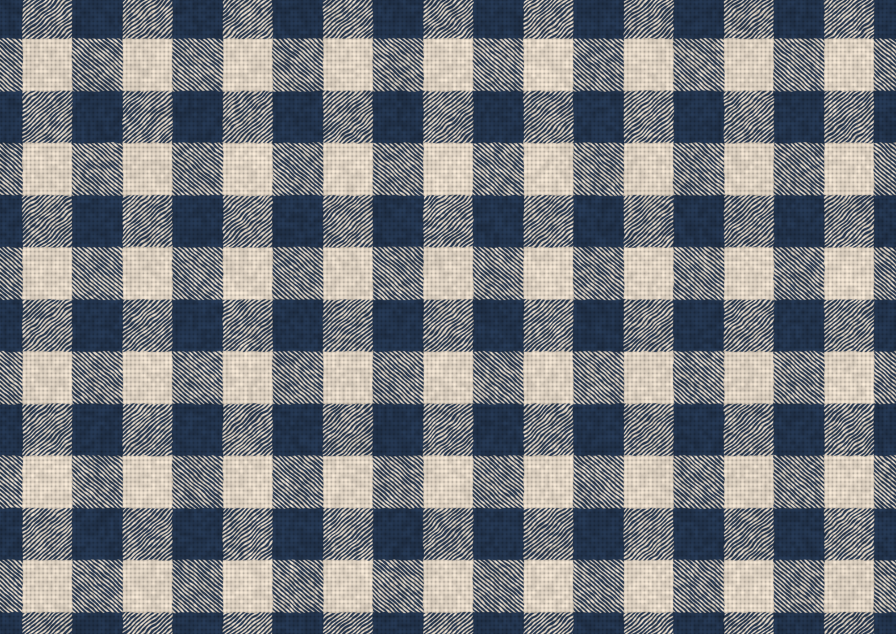
Write a Shadertoy shader that draws this texture.

```glsl
// Woven gingham cloth: navy and cream checks with twill-shaded half tones.

#define REPEATS vec2(8.94, 6.08)    // checks across and down the canvas
#define SHIFT vec2(0.278, 0.292)    // position within a check at the lower left
#define DARK_HALF vec2(0.252, 0.248) // half width of the dark stripes
#define THREADS 24.0                // threads per check
#define TWILL vec2(20.0, 24.0)      // diagonal ribs per check
#define EDGE_WOBBLE 0.014           // raggedness of the stripe edges
#define GRAIN 0.13                  // brightness change from thread to thread
#define SAMPLES 4                   // antialiasing samples per side
#define NAVY vec3(0.135, 0.205, 0.305)
#define CREAM vec3(0.895, 0.845, 0.780)

const float PI = 3.14159;

float hash(vec2 p) {
    vec3 q = fract(vec3(p.xyx) * 0.1031);
    q += dot(q, q.yzx + 33.33);
    return fract((q.x + q.y) * q.z);
}

float noise(vec2 p) {
    vec2 cell = floor(p);
    vec2 f = fract(p);
    f = f * f * (3.0 - 2.0 * f);
    float low = mix(hash(cell), hash(cell + vec2(1.0, 0.0)), f.x);
    float high = mix(hash(cell + vec2(0.0, 1.0)), hash(cell + 1.0), f.x);
    return mix(low, high, f.y);
}

// Cream share in a half-tone cell: uneven diagonal ribs broken into stitches
float twill(vec2 check, vec2 thread, float slant, float roughness) {
    float phase = 2.0 * PI * dot(check, TWILL * vec2(slant, 1.0));
    phase += roughness * (noise(thread * 0.45 + 17.0) - 0.5);
    float stitch = noise(thread * vec2(0.9, 1.1) + 41.0) - 0.5;
    return smoothstep(-0.75, 0.85, sin(phase) + 1.1 * stitch - 0.06);
}

vec3 cloth(vec2 uv) {
    vec2 check = uv * REPEATS + SHIFT;
    vec2 thread = check * THREADS;

    // Stripes with slightly ragged edges
    vec2 wobble = vec2(noise(thread.yx * vec2(0.8, 0.1) + 5.0),
                       noise(thread * vec2(0.8, 0.1) + 9.0)) - 0.5;
    vec2 fromCenter = abs(fract(check + EDGE_WOBBLE * wobble + 0.25) - 0.5);
    vec2 dark = 1.0 - smoothstep(DARK_HALF - 0.006, DARK_HALF + 0.006, fromCenter);

    // Cream share: light rows lean one way, dark rows the other
    float lightRow = mix(1.0, twill(check, thread, 1.0, 2.2), dark.x);
    float darkRow = mix(twill(check, thread, -1.0, 4.5), 0.0, dark.x);
    float cream = mix(lightRow, darkRow, dark.y);
    vec3 color = mix(NAVY, CREAM, cream);

    // Plain-weave gaps, strongest where four threads meet
    vec2 crown = abs(sin(PI * thread));
    float gap = (1.0 - crown.x) * (1.0 - crown.y);
    float seam = 1.0 - min(crown.x, crown.y);
    color *= 1.03 - 0.30 * gap - 0.08 * seam;

    // Uneven yarn and soft wear over larger areas
    float yarn = noise(thread * 0.9 + 73.0) - 0.5;
    float wear = noise(check * 2.3 + 29.0) - 0.5;
    float solidNavy = dark.x * dark.y;
    color *= 1.0 + GRAIN * (1.0 + solidNavy) * yarn + 0.03 * wear;
    return color;
}

void mainImage(out vec4 fragColor, in vec2 fragCoord) {
    vec3 sum = vec3(0.0);
    for (int j = 0; j < SAMPLES; j++) {
        for (int i = 0; i < SAMPLES; i++) {
            vec2 offset = (vec2(i, j) + 0.5) / float(SAMPLES) - 0.5;
            sum += cloth((fragCoord + offset) / iResolution.xy);
        }
    }
    fragColor = vec4(sum / float(SAMPLES * SAMPLES), 1.0);
}
```
